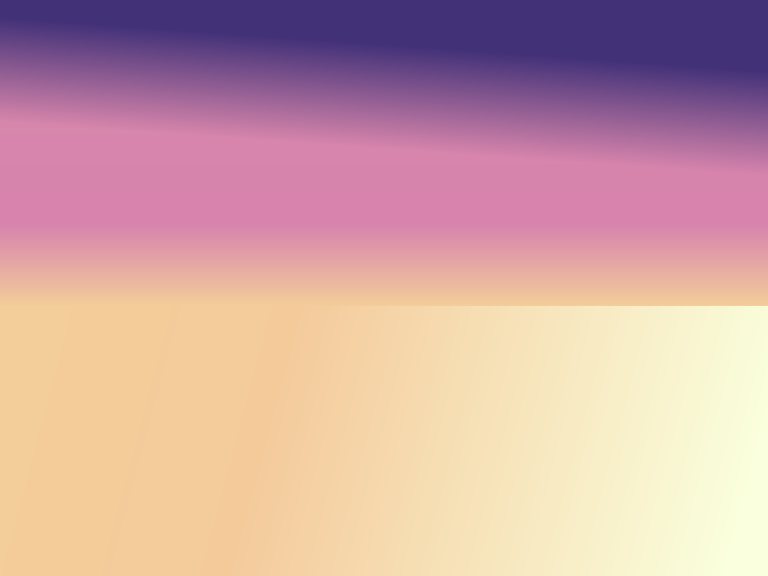
Give the GLSL for this background, as a Shadertoy shader.

```glsl
// Dusk sky in slanted indigo, pink and peach bands above a plain that glows pale to the right.

// Palette
const vec3 INDIGO     = vec3(0.262, 0.194, 0.472);
const vec3 PINK_HIGH  = vec3(0.845, 0.525, 0.672);
const vec3 PINK_LOW   = vec3(0.843, 0.512, 0.682);
const vec3 PEACH      = vec3(0.953, 0.802, 0.602);
const vec3 PEACH_WARM = vec3(0.957, 0.793, 0.608);
const vec3 PALE_GLOW  = vec3(0.980, 1.000, 0.865);

// Layout, in fractions of the canvas
const float HORIZON     = 0.469;
const float SKY_SLANT   = 0.094; // drop of the upper band from left to right
const float INDIGO_EDGE = 0.969;
const float PINK_TOP    = 0.788;
const float PINK_BASE   = 0.612;
const float GLOW_SLANT  = 0.200; // lean of the glow on the plain
const float GLOW_START  = 0.297;
const float GLOW_END    = 0.945;

// Linear position of x between two edges, clamped to 0..1
float ramp(float from, float to, float x) {
    return clamp((x - from) / (to - from), 0.0, 1.0);
}

vec3 skyColor(vec2 uv) {
    float slanted = uv.y + SKY_SLANT * uv.x;
    vec3 pink = mix(PINK_HIGH, PINK_LOW, ramp(PINK_TOP, PINK_BASE, uv.y));
    vec3 sky = mix(pink, INDIGO, ramp(PINK_TOP, INDIGO_EDGE, slanted));
    return mix(sky, PEACH, ramp(PINK_BASE, HORIZON, uv.y));
}

vec3 plainColor(vec2 uv) {
    float slanted = uv.x - GLOW_SLANT * uv.y;
    vec3 base = mix(PEACH, PEACH_WARM, ramp(0.0, GLOW_START, slanted));
    return mix(base, PALE_GLOW, ramp(GLOW_START, GLOW_END, slanted));
}

void mainImage(out vec4 fragColor, in vec2 fragCoord) {
    vec2 uv = fragCoord / iResolution.xy;

    // Crisp horizon, softened over about one pixel
    float soft = 0.5 / iResolution.y;
    float aboveHorizon = smoothstep(HORIZON - soft, HORIZON + soft, uv.y);

    fragColor = vec4(mix(plainColor(uv), skyColor(uv), aboveHorizon), 1.0);
}
```
